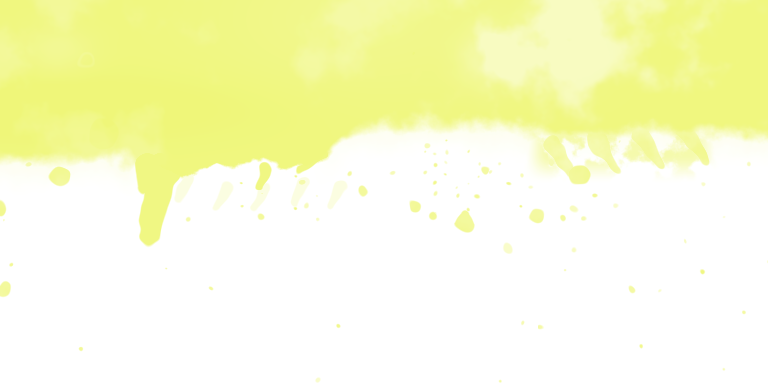
Give the GLSL for this background, as a Shadertoy shader.

```glsl
// Yellow watercolour wash bleeding down onto white paper, with drips and spatter.

float hash(vec2 p) {
    return fract(sin(dot(p, vec2(127.1, 311.7))) * 43758.5453);
}

float noise(vec2 p) {
    vec2 i = floor(p), f = fract(p);
    f = f * f * (3.0 - 2.0 * f);
    return mix(mix(hash(i), hash(i + vec2(1, 0)), f.x),
               mix(hash(i + vec2(0, 1)), hash(i + vec2(1, 1)), f.x), f.y);
}

float fbm(vec2 p) {
    float sum = 0.0, amp = 0.5;
    for (int i = 0; i < 5; i++) {
        sum += amp * noise(p);
        p = mat2(1.6, 1.2, -1.2, 1.6) * p + 7.3;
        amp *= 0.5;
    }
    return sum / 0.97;
}

float bump(float x, float center, float width) {
    float d = (x - center) / width;
    return exp(-d * d);
}

float glow(vec2 p, vec2 center, vec2 size) {
    vec2 d = (p - center) / size;
    return exp(-dot(d, d));
}

// Distance to a stroke whose radius changes from ra to rb
float taper(vec2 p, vec2 a, vec2 b, float ra, float rb) {
    vec2 ab = b - a;
    float h = clamp(dot(p - a, ab) / dot(ab, ab), 0.0, 1.0);
    return length(p - a - ab * h) - mix(ra, rb, h);
}

float fill(float d) {
    float aa = 1.0 / iResolution.y;
    return 1.0 - smoothstep(-aa, aa, d);
}

float drop(vec2 p, float x, float y, float r) {
    return fill(length(p - vec2(x, y)) - r);
}

void mainImage(out vec4 fragColor, in vec2 fragCoord) {
    vec2 p = fragCoord / iResolution.y;
    p.x *= 2.0 * iResolution.y / iResolution.x;
    float cloud = fbm(p * 6.0), grain = fbm(p * 18.0 + 4.0);
    vec2 q = p + 0.012 * (vec2(noise(p * 35.0), noise(p * 35.0 + 9.0)) - 0.5);

    // Pigment strength inside the wash
    float rightSide = smoothstep(1.1, 1.3, p.x);
    float tone = 0.93 - 0.10 * glow(p, vec2(0.95, 0.95), vec2(0.4, 0.2));
    tone -= (0.18 + 0.22 * rightSide) * smoothstep(0.48, 0.75, cloud);
    tone -= 0.25 * glow(q, vec2(1.46, 0.90), vec2(0.12, 0.10)) * (0.5 + grain);
    tone -= 0.20 * glow(q, vec2(1.26, 0.84), vec2(0.07, 0.08)) * (0.5 + grain);
    tone -= 0.15 * glow(q, vec2(0.15, 0.87), vec2(0.09, 0.06));
    tone += 0.10 * glow(p, vec2(0.15, 0.72), vec2(0.5, 0.08));
    tone += 0.12 * drop(q, 1.48, 0.91, 0.016) + 0.06 * drop(q, 0.27, 0.65, 0.04);
    tone -= 0.08 * fill(abs(length(q - vec2(0.225, 0.842)) - 0.017) - 0.003);
    tone = clamp(tone, 0.45, 0.97);

    // Lower edge: soft on the left, crisp near the drip, feathered on the right
    float edge = mix(0.585, 0.675, smoothstep(0.82, 0.96, p.x));
    edge -= 0.055 * bump(p.x, 0.48, 0.09) + 0.025 * bump(p.x, 0.77, 0.07);
    edge -= 0.025 * smoothstep(1.2, 1.5, p.x);
    float crisp = smoothstep(0.33, 0.38, p.x) * (1.0 - smoothstep(0.8, 0.95, p.x));
    float soft = mix(0.028, 0.005, crisp);
    float height = p.y - edge + 0.06 * (grain - 0.5);
    float paint = tone * smoothstep(-soft, soft, height);
    paint = max(paint, 0.13 * smoothstep(-0.09, 0.02, height) * (1.0 - crisp));

    // Ragged pale fringe and its slanted teeth
    float fringe = smoothstep(1.36, 1.43, p.x) * (1.0 - smoothstep(1.80, 1.88, p.x));
    fringe *= smoothstep(0.52, 0.60, p.y) * (1.0 - smoothstep(0.67, 0.72, p.y));
    paint = max(paint, 0.6 * fringe * smoothstep(0.42, 0.62, grain));
    for (float i = 0.0; i < 4.0; i++) {
        vec2 tip = vec2(1.49 + 0.115 * i, 0.545 + 0.012 * i);
        float tooth = taper(q, tip + vec2(-0.05, 0.08), tip, 0.026, 0.011);
        paint = max(paint, fill(tooth) * (0.35 + 0.6 * grain));
    }

    // Main drip and the short runs beside it
    float drip = taper(q, vec2(0.425, 0.56), vec2(0.388, 0.385), 0.045, 0.028);
    drip = min(drip, taper(q, vec2(0.38, 0.57), vec2(0.37, 0.51), 0.03, 0.014));
    drip = min(drip, taper(q, vec2(0.69, 0.56), vec2(0.677, 0.515), 0.016, 0.010));
    drip = min(drip, taper(q, vec2(0.84, 0.60), vec2(0.78, 0.56), 0.014, 0.008));
    paint = max(paint, 0.9 * fill(drip));
    for (float i = 0.0; i < 5.0; i++) {
        vec2 top = vec2(0.49 + 0.1 * i, 0.53 - 0.03 * hash(vec2(i, 3.0)));
        float streak = taper(q, top, top - vec2(0.025, 0.05), 0.016, 0.009);
        paint = max(paint, 0.22 * fill(streak));
    }

    // Fine spatter, one possible drop per cell at two scales
    for (float k = 0.0; k < 2.0; k++) {
        float size = 0.028 + 0.026 * k;
        vec2 cell = floor(p / size), mid = (cell + 0.5) * size;
        vec2 shift = vec2(hash(cell + k), hash(cell + 17.0)) - 0.5;
        float density = 0.38 * glow(mid, vec2(1.25, 0.54), vec2(0.23, 0.09));
        density += 0.16 * glow(mid, vec2(0.68, 0.49), vec2(0.20, 0.07));
        float r = size * (0.08 + 0.13 * hash(cell + 31.0));
        float dot1 = fill(length(q - mid - shift * size * 0.5) - r);
        paint = max(paint, dot1 * step(hash(cell + 53.0 + k), density) * (0.3 + 0.6 * hash(cell + 71.0)));
    }

    // Larger drops
    float big = max(drop(q, 1.081, 0.463, 0.016), drop(q, 1.130, 0.435, 0.010));
    big = max(big, max(drop(q, 1.399, 0.440, 0.018), drop(q, 1.464, 0.432, 0.008)));
    big = max(big, fill(taper(q, vec2(1.212, 0.445), vec2(1.211, 0.418), 0.010, 0.023)));
    big = max(big, max(drop(q, 0.0, 0.458, 0.017), drop(q, 0.010, 0.247, 0.018)));
    big = max(big, max(drop(q, 0.677, 0.435, 0.008), drop(q, 0.211, 0.090, 0.006)));
    big = max(big, max(drop(q, 0.549, 0.247, 0.005), drop(q, 0.026, 0.312, 0.005)));
    big = max(big, max(drop(q, 0.156, 0.544, 0.026), drop(q, 1.510, 0.544, 0.026)));
    paint = max(paint, big * (0.6 + 0.3 * grain));

    fragColor = vec4(mix(vec3(1.0), vec3(0.935, 0.965, 0.46), paint), 1.0);
}
```
